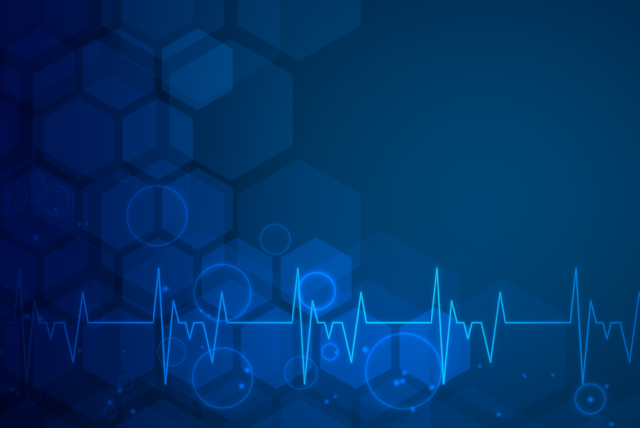
Reproduce this background procedurally as a Shadertoy shader.

```glsl
const vec2 PULSE[13] = vec2[13](
    vec2(-.0137, 0.), vec2(0., .127), vec2(.0156, -.1426), vec2(.0342, .0508),
    vec2(.0469, 0.), vec2(.0625, 0.), vec2(.0723, -.0371), vec2(.082, 0.),
    vec2(.1035, 0.), vec2(.125, -.0918), vec2(.1475, .0703), vec2(.16, 0.),
    vec2(.3113, 0.));
const float PULSE_PERIOD = .325;

vec3 hash3(float n) {
    vec3 v = fract(vec3(n) * vec3(.1031, .1030, .0973));
    v += dot(v, v.yzx + 33.33);
    return fract((v.xxy + v.yzz) * v.zyx);
}

float hexDistance(vec2 p, float radius) {
    p = abs(p);
    return max(p.x, .5 * p.x + .866 * p.y) - .866 * radius;
}

float segmentDistance(vec2 p, vec2 a, vec2 b) {
    vec2 ab = b - a;
    return length(p - a - ab * clamp(dot(p - a, ab) / dot(ab, ab), 0., 1.));
}

// Centre of the closest cell in a staggered grid
vec2 gridCentre(vec2 p, vec2 origin, vec2 spacing) {
    vec2 period = spacing * vec2(1., 2.);
    vec2 a = origin + period * round((p - origin) / period);
    vec2 shifted = origin + .5 * period;
    vec2 b = shifted + period * round((p - shifted) / period);
    return hexDistance(p - a, 0.) < hexDistance(p - b, 0.) ? a : b;
}

// Coverage of a hexagon whose centre lies left of a bent boundary
float hexCover(vec2 p, vec2 centre, float radius, float limit, float pixel) {
    float inside = step(centre.x, limit + 1.8 * max(.488 - centre.y, 0.));
    return inside * smoothstep(pixel, -pixel, hexDistance(p - centre, radius));
}

// Deep blue at the left and below, teal higher up
vec3 hexTint(vec2 centre) {
    vec3 bright = mix(vec3(0., .4, 1.), vec3(0., .58, 1.), smoothstep(.4, .8, centre.y));
    return mix(vec3(0., .16, .7), bright, smoothstep(0., .5, centre.x));
}

// Thin rim, soft halo and a faint filled disc
float bubble(vec2 p, vec2 centre, float radius, float halo, float pixel) {
    float d = length(p - centre) - radius;
    float rim = smoothstep(.0015 + pixel, 0., abs(d));
    return .14 * rim + .75 * halo * exp(-abs(d) / .006) + .03 * smoothstep(pixel, -pixel, d);
}

vec3 backdrop(vec2 p) {
    vec2 r = (p - vec2(1.13, .54)) / vec2(.62, .55);
    vec3 col = mix(vec3(0., .12, .25), vec3(0., .268, .45), exp(-dot(r, r)));
    vec3 shade = mix(vec3(0., .005, .1), vec3(0., .015, .16), smoothstep(0., .5, p.y));
    col = mix(shade, col, smoothstep(-.1, .75, p.x));
    vec2 g = (p - vec2(.84, .2)) / vec2(.36, .18);
    return col + vec3(0., .02, .09) * exp(-dot(g, g));
}

vec3 hexagons(vec2 p, float pixel) {
    // Huge, large and small translucent layers
    vec2 huge = gridCentre(p, vec2(.8887, .248), vec2(.42, .3633));
    vec2 large = gridCentre(p, vec2(.699, .463), vec2(.3184, .2803));
    vec2 small = gridCentre(p, vec2(.0918, .838), vec2(.1848, .1627));
    float smallLight = (.055 + .12 * small.x) * step(small.x, 1.05);
    smallLight *= smoothstep(-.03, .11, small.y) * mix(1., .4, step(.92, small.y));
    float largeLight = mix(.075, .04, smoothstep(.5, 1.1, large.x));
    return hexTint(huge) * .04 * hexCover(p, huge, .215, .664, pixel)
         + hexTint(large) * largeLight * hexCover(p, large, .166, .742, pixel)
         + hexTint(small) * smallLight * hexCover(p, small, .0957, .518, pixel);
}

float bubbles(vec2 p, float pixel) {
    float light = bubble(p, vec2(.367, .496), .070, .16, pixel);
    light += bubble(p, vec2(.520, .316), .066, .24, pixel);
    light += bubble(p, vec2(.520, .117), .070, .20, pixel);
    light += bubble(p, vec2(.943, .133), .088, .24, pixel);
    light += bubble(p, vec2(.740, .320), .043, .45, pixel);
    light += bubble(p, vec2(.643, .441), .035, .06, pixel);
    light += bubble(p, vec2(.703, .129), .038, .06, pixel);
    light += bubble(p, vec2(.401, .178), .033, .06, pixel);
    light += bubble(p, vec2(1.379, .068), .035, .24, pixel);
    light += bubble(p, vec2(.771, .178), .019, .25, pixel);
    // Small faint bubbles gathered at the left
    for (int i = 0; i < 12; i++) {
        vec3 h = hash3(float(i) + 7.);
        light += .6 * bubble(p, h.xy * vec2(.38, .62), .012 + .025 * h.z, .1, pixel);
    }
    return light;
}

// Glowing specks below a slope that falls to the right
float specks(vec2 p) {
    float light = 0.;
    for (int i = 0; i < 38; i++) {
        vec3 h = hash3(float(i) + 61.);
        float x = 1.48 * pow(h.x, 1.4);
        float d = length(p - vec2(x, h.y * (.61 - .36 * x)));
        float size = .003 + .004 * h.z;
        light += (.3 + .3 * h.z) * exp(-d * d / (size * size));
    }
    return light;
}

// Distance to the repeated heartbeat line
float pulseDistance(vec2 p) {
    vec2 q = p - vec2(.371, .246);
    q.x = mod(q.x - PULSE[0].x, PULSE_PERIOD) + PULSE[0].x;
    float d = 1.;
    for (int i = 0; i < 12; i++) d = min(d, segmentDistance(q, PULSE[i], PULSE[i + 1]));
    return d;
}

void mainImage(out vec4 fragColor, in vec2 fragCoord) {
    vec2 p = fragCoord / iResolution.y;
    float pixel = 1. / iResolution.y;
    vec3 col = backdrop(p) + hexagons(p, pixel);
    float fade = mix(.3, 1., smoothstep(0., .6, p.x));
    col += vec3(0., .4, .9) * fade * (bubbles(p, pixel) + specks(p));

    // Heartbeat, brightest right of the centre
    float d = pulseDistance(p);
    float heat = exp(-pow((p.x - .92) / .38, 2.));
    vec3 lineColour = mix(vec3(0., .42, .95), vec3(.05, .85, 1.), heat);
    float strength = smoothstep(-.05, .4, p.x) * mix(1., .6, smoothstep(1.2, 1.5, p.x));
    col += lineColour * strength * .12 * exp(-d / .005);
    col = mix(col, lineColour, strength * smoothstep(.0016 + pixel, .0016 - pixel, d));
    fragColor = vec4(clamp(col, 0., 1.), 1.);
}
```
